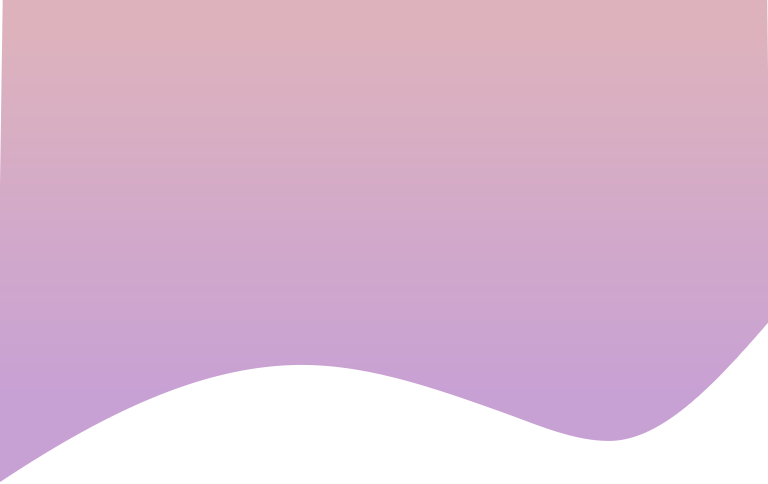
Reproduce this background procedurally as a Shadertoy shader.

```glsl
// Draws a rose-to-lilac gradient panel with a wavy lower edge on white.

const vec3 WHITE = vec3(1.0);
const vec3 ROSE  = vec3(0.867, 0.699, 0.743);
const vec3 LILAC = vec3(0.785, 0.632, 0.831);

// Cubic Hermite height at x; each knot holds (x, height, slope).
float hermite(float x, vec3 a, vec3 b) {
    float span = b.x - a.x;
    float t = clamp((x - a.x) / span, 0.0, 1.0);
    float s = 1.0 - t;
    return s * s * ((1.0 + 2.0 * t) * a.y + t * span * a.z)
         + t * t * ((1.0 + 2.0 * s) * b.y - s * span * b.z);
}

// Height of the wave: a broad crest, a trough, then a steep rise.
float waveHeight(float x) {
    vec3 start  = vec3(0.000, 0.004,  1.05);
    vec3 crest  = vec3(0.393, 0.246,  0.00);
    vec3 fall   = vec3(0.651, 0.150, -0.565);
    vec3 trough = vec3(0.793, 0.089,  0.00);
    vec3 finish = vec3(1.000, 0.333,  1.83);
    if (x < crest.x)  return hermite(x, start, crest);
    if (x < fall.x)   return hermite(x, crest, fall);
    if (x < trough.x) return hermite(x, fall, trough);
    return hermite(x, trough, finish);
}

// Antialiased coverage for a signed distance, positive inside.
float coverage(float dist, float pixel) {
    return clamp(dist / pixel + 0.5, 0.0, 1.0);
}

// Inset of a slanted side that meets the canvas border at height foot.
float sideInset(float y, float foot, float topWidth) {
    return topWidth * (y - foot) / (1.0 - foot);
}

void mainImage(out vec4 fragColor, in vec2 fragCoord) {
    vec2 uv = fragCoord / iResolution.xy;
    vec2 pixel = 1.0 / iResolution.xy;

    // Vertical gradient
    vec3 panel = mix(LILAC, ROSE, clamp((uv.y - 0.19) / 0.727, 0.0, 1.0));

    // Wavy lower edge, with softness adapted to its slope
    float slope = (waveHeight(uv.x + pixel.x) - waveHeight(uv.x - pixel.x)) / (2.0 * pixel.x);
    float softness = length(vec2(pixel.y, slope * pixel.x));
    float mask = coverage(uv.y - waveHeight(uv.x), softness);

    // Thin white slivers along the two sides
    mask *= coverage(uv.x - sideInset(uv.y, 0.617, 0.0035), pixel.x);
    mask *= coverage(1.0 - uv.x - sideInset(uv.y, 0.85, 0.001), pixel.x);

    fragColor = vec4(mix(WHITE, panel, mask), 1.0);
}
```
